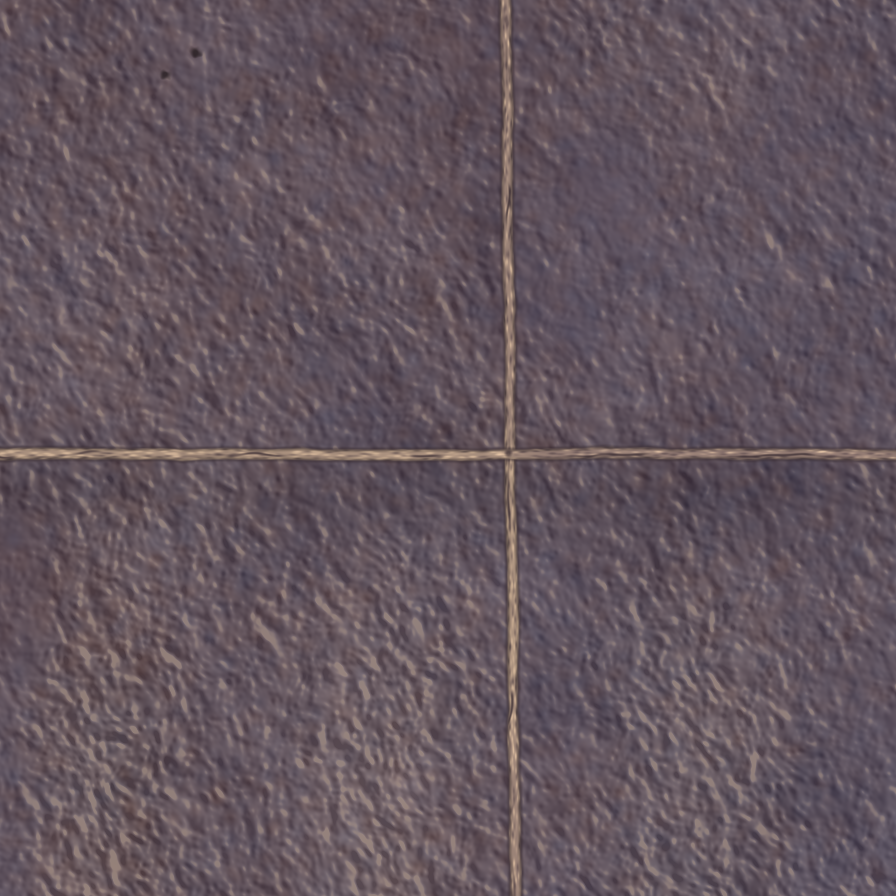
Give the GLSL for this texture, as a Shadertoy shader.

```glsl
const vec3 STONE = vec3(0.380, 0.329, 0.369);
const vec3 WARM_TINT = vec3(0.018, 0.001, -0.016);
const vec3 COOL_TINT = vec3(-0.018, -0.003, 0.010);
const vec3 RELIEF_TONE = vec3(0.098, 0.096, 0.090);  // colour change per unit of relief
const vec3 HIGHLIGHT = vec3(0.62, 0.54, 0.49);
const vec3 SHADOW = vec3(0.23, 0.18, 0.20);
const vec3 GROUT_PALE = vec3(0.70, 0.60, 0.51);
const vec3 GROUT_PINK = vec3(0.53, 0.44, 0.43);
const vec2 CROSSING = vec2(0.570, 0.493);   // where the two joints meet
const float JOINT_LEAN = -0.011;            // sideways drift of the upright joint
const float JOINT_HALF_WIDTH = 0.0058;
const float BUMP_CELLS = 66.0;              // bumps across the canvas
const float BUMP_STRETCH = 0.68;            // below 1 lengthens bumps along the grain
const vec2 GRAIN = vec2(-0.52, 0.854);      // the long way of the bumps
const vec2 LIGHT_STEP = vec2(0.0049, 0.0031);
const float PIT_RADIUS = 0.008;

vec3 hash3(vec2 cell) {
    vec3 q = fract(cell.xyx * vec3(0.1031, 0.1030, 0.0973));
    q += dot(q, q.yxz + 33.33);
    return fract((q.xxy + q.yzz) * q.zyx);
}

// Cellular noise: one soft signed bump at a random place in each cell
float bumps(vec2 p) {
    vec2 cell = floor(p);
    float sum = 0.0;
    for (int j = -1; j <= 1; j++)
    for (int i = -1; i <= 1; i++) {
        vec2 neighbour = cell + vec2(i, j);
        vec3 rnd = hash3(neighbour + 57.0);
        vec2 d = p - neighbour - rnd.xy;
        sum += (2.0 * rnd.z - 1.0) * exp(-4.0 * dot(d, d));
    }
    return sum;
}

// Layered bumps, stretched along the grain and gently warped
float height(vec2 uv) {
    vec2 warped = uv + 0.005 * vec2(bumps(uv * 23.0 + 5.0), bumps(uv * 23.0 + 71.0));
    vec2 p = vec2(dot(warped, vec2(GRAIN.y, -GRAIN.x)), BUMP_STRETCH * dot(warped, GRAIN));
    float sum = 0.0, gain = 0.9, cells = BUMP_CELLS;
    for (int k = 0; k < 3; k++) {
        sum += gain * bumps(p * cells + float(k) * 19.0 + 90.0);
        gain *= 0.75;
        cells *= 1.75;
    }
    return sum;
}

// Relief is stronger in the lower tiles, in upright bands
float reliefStrength(vec2 uv) {
    float lower = smoothstep(0.5, 0.2, uv.y);
    float band = 0.5 + 0.5 * cos(6.2832 * (uv.x - 0.10) / 0.34);
    float patches = 0.2 * bumps(uv * 9.0 + 3.0);
    float leftUpper = smoothstep(0.7, 0.2, uv.x) * smoothstep(0.95, 0.6, uv.y);
    float calmEdge = smoothstep(0.11, 0.0, uv.x) * smoothstep(0.5, 0.4, uv.y);
    float strength = 0.72 + 0.2 * leftUpper + patches + lower * (0.55 * band + 0.1);
    return max(0.35, strength - 0.5 * calmEdge);
}

vec3 stone(vec2 uv) {
    float strength = reliefStrength(uv);
    float relief = (height(uv) - height(uv + LIGHT_STEP)) * strength;
    float warmth = 0.5 - 0.9 * uv.x + 0.4 * (uv.y - 0.5);
    warmth += 0.5 * bumps(uv * 5.0) + 0.4 * bumps(uv * 17.0 + 7.0) + 0.9 * bumps(uv * 62.0 + 11.0);
    vec3 color = STONE + (warmth > 0.0 ? WARM_TINT : COOL_TINT) * clamp(abs(warmth), 0.0, 1.3);

    // Broad and middling stains, with a pale dust on the rough bands
    color += 0.022 * bumps(uv * 7.0 + 40.0) + 0.024 * bumps(uv * 24.0 + 15.0);
    color += vec3(0.070, 0.060, 0.034) * (strength - 0.9);
    color *= 1.0 - 0.06 * smoothstep(0.10, 0.0, abs(uv.y - CROSSING.y + 0.04));

    // Lit and shaded sides of the bumps
    color += RELIEF_TONE * clamp(relief, -1.0, 1.0);
    return mix(color, HIGHLIGHT, 0.6 * smoothstep(0.35, 1.2, relief));
}

// Paints one joint: across is the signed distance, along runs down its length
vec3 addJoint(vec3 color, float across, float along, float seed, float pale, float pixel) {
    float edge = across + 0.0011 * bumps(vec2(along * 40.0, seed));
    float width = JOINT_HALF_WIDTH * (1.0 + 0.18 * bumps(vec2(along * 28.0, seed + 9.0)));
    float soft = 0.0010 + pixel;
    float groove = smoothstep(width + 0.0045, width, abs(edge));
    float body = smoothstep(width + soft, width - soft, abs(edge));
    float grain = bumps(vec2(along * 110.0, across * 400.0 + seed));
    vec3 grout = mix(GROUT_PINK, GROUT_PALE, clamp(pale + 0.5 * grain, 0.0, 1.0));
    grout *= 1.0 - 0.25 * smoothstep(0.3, 0.95, abs(edge) / width) + 0.18 * grain;
    // Broken dark crack wandering along one side
    float crackLine = edge + width * (0.3 + 0.8 * bumps(vec2(along * 32.0, seed + 33.0)));
    float crack = smoothstep(0.0016 + pixel, 0.0, abs(crackLine));
    crack *= smoothstep(-0.05, 0.3, bumps(vec2(along * 22.0, seed + 21.0)));
    grout = mix(grout, SHADOW, 0.75 * crack);
    color = mix(color, SHADOW, 0.6 * groove);
    return mix(color, grout, body);
}

void mainImage(out vec4 fragColor, in vec2 fragCoord) {
    vec2 uv = fragCoord / iResolution.xy;
    float pixel = 0.7 / iResolution.y;
    vec3 color = stone(uv);

    // A pair of small dark pits
    for (int k = 0; k < 2; k++) {
        vec2 d = uv - vec2(0.219, 0.942) + float(k) * vec2(0.034, 0.024);
        float dist = length(d * vec2(1.0, 1.2)) + 0.003 * bumps(uv * 150.0);
        color = mix(color, SHADOW * 0.65, 0.8 * smoothstep(PIT_RADIUS, 0.002, dist));
    }

    // Joints between the tiles
    vec2 offset = uv - CROSSING;
    offset.x -= JOINT_LEAN * offset.y + 0.0006 * sin(uv.y * 23.0);
    offset.y -= 0.0008 * sin(uv.x * 9.0 + 1.0);
    float paleAcross = mix(0.75, 0.3, smoothstep(0.5, 0.65, uv.x));
    float paleUp = 0.45 + 0.35 * smoothstep(0.1, 0.3, uv.y) * smoothstep(0.55, 0.45, uv.y);
    color = addJoint(color, offset.x, uv.y, 5.0, paleUp, pixel);
    color = addJoint(color, offset.y, uv.x, 83.0, paleAcross, pixel);

    // Dark chip at the crossing
    color = mix(color, SHADOW, 0.7 * smoothstep(0.006, 0.001, length(offset + vec2(0.002, -0.001))));
    fragColor = vec4(clamp(color, 0.0, 1.0), 1.0);
}
```
